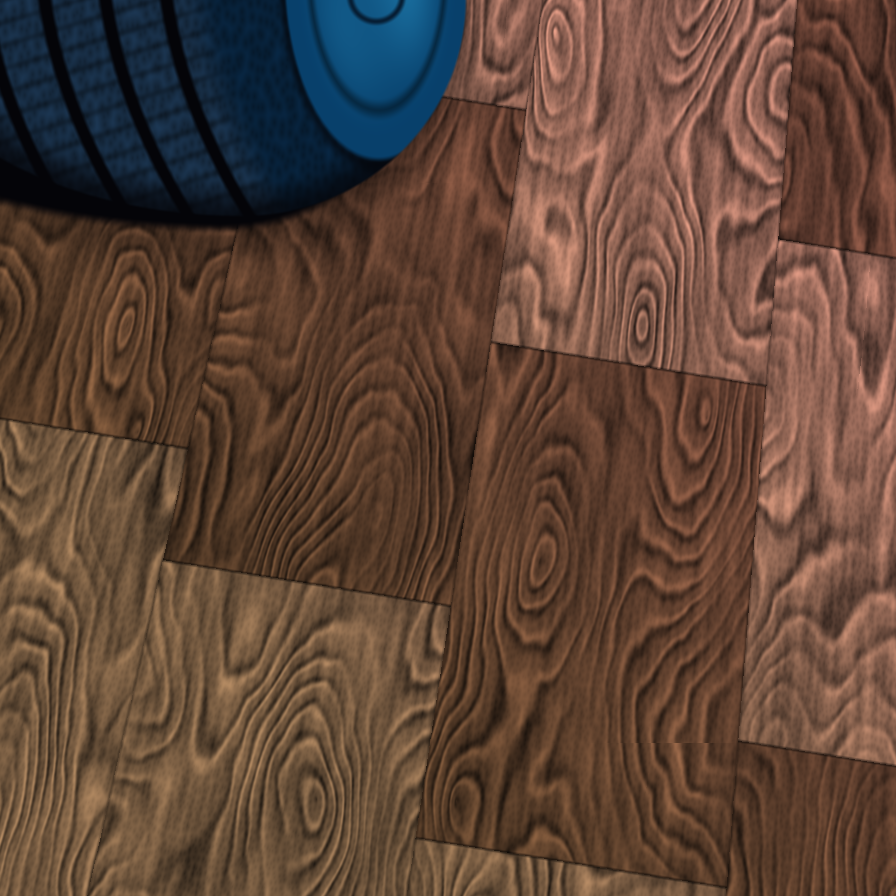
Give the GLSL for this texture, as a three.js fragment shader.

```glsl
varying vec2 vUv;

const vec3 DARK_OAK = vec3(0.325, 0.228, 0.175);
const vec3 LIGHT_OAK = vec3(0.455, 0.350, 0.290);
const vec3 OLIVE_LIGHT = vec3(0.98, 0.98, 0.84);
const vec3 ROSE_LIGHT = vec3(1.16, 1.03, 1.07);
const vec3 SHADOW = vec3(0.015, 0.015, 0.03);
const vec3 RUBBER = vec3(0.025, 0.115, 0.20);
const vec3 TREAD = vec3(0.085, 0.165, 0.25);
const vec3 RIM = vec3(0.03, 0.25, 0.42);
const vec3 RIM_GLOW = vec3(0.10, 0.43, 0.62);

vec2 hash2(vec2 p) {
  vec2 q = vec2(dot(p, vec2(127.1, 311.7)), dot(p, vec2(269.5, 183.3)));
  return fract(sin(q) * 4375.85);
}

// Smooth cellular noise: blended distance to the nearest feature point
float cells(vec2 p) {
  vec2 cell = floor(p);
  float sum = 0.0;
  for (int j = -1; j <= 1; j++) {
    for (int i = -1; i <= 1; i++) {
      vec2 c = cell + vec2(float(i), float(j));
      sum += exp(-8.0 * length(c + hash2(c) - p));
    }
  }
  return -log(sum) / 8.0;
}

float waves(vec2 p) {
  return sin(p.x + 1.7 * sin(p.y)) + 0.5 * sin(2.3 * p.y + 1.9 * sin(1.7 * p.x));
}

float band(float d, float halfWidth, float soft) {
  return 1.0 - smoothstep(halfWidth - soft, halfWidth + soft, abs(d));
}

// Growth rings: contours of a height field, as dark pores beside pale ridges
float ringGrain(vec2 p, vec2 seed) {
  vec2 s = p + seed * 7.0;
  s.x += 0.006 * waves(s * vec2(11.0, 13.0));
  float height = 30.0 * sqrt(p.x * p.x + 0.002) + 13.0 * cells(s * vec2(6.0, 2.4));
  height += 0.5 * waves(s * vec2(14.0, 8.0)) + 0.16 * waves(s * vec2(75.0, 31.0));
  float phase = 6.2832 * height;
  float pore = pow(0.5 + 0.5 * sin(phase), 3.0);
  float ridge = pow(0.5 + 0.5 * sin(phase + 1.7), 4.0);
  float strength = mix(0.3, 1.0, smoothstep(0.15, 0.55, cells(s * vec2(13.0, 4.0) + 3.0)));
  return strength * (ridge - pore);
}

float fineGrain(vec2 p, vec2 seed) {
  vec2 s = p + seed * 5.0;
  float streaks = cells(s * vec2(105.0, 9.0)) - 0.33;
  float specks = cells(s * vec2(230.0, 120.0)) - 0.33;
  float blotches = cells(s * vec2(9.0, 4.0)) - 0.33;
  return 0.5 * streaks + 0.22 * specks - 0.35 * blotches;
}

vec3 floorColor(vec2 uv) {
  const float WIDTH = 0.32;
  const float LENGTH = 0.567;

  // Boards converge toward a far point above the canvas
  float across = 1.2 + (uv.x - 1.2) * 4.4 / (4.9 - uv.y);
  float column = floor((across - 0.21) / WIDTH);
  float local = across - 0.21 - (column + 0.5) * WIDTH;
  float stagger = 0.404 + 0.37 * column - 0.068 * column * column;
  float along = (uv.y + 0.16 * uv.x - stagger) / LENGTH;
  float row = floor(along);
  vec2 seed = hash2(vec2(column, row) + 4.0);

  // Pale and dark boards alternate
  vec3 wood = mix(DARK_OAK, LIGHT_OAK, mod(column + row, 2.0));
  wood *= 0.95 + 0.1 * seed.x;
  vec2 p = vec2(local, uv.y);
  wood *= 1.0 + 0.42 * ringGrain(p, seed) + fineGrain(p, seed);

  // Joints between boards
  float sideGap = 0.5 * WIDTH - abs(local);
  float endGap = (0.5 - abs(fract(along) - 0.5)) * LENGTH;
  wood *= 1.0 - 0.3 * band(sideGap, 0.0015, 0.0015);
  wood *= 1.0 - 0.45 * band(endGap, 0.0015, 0.0015);

  float glow = smoothstep(0.45, 1.75, uv.x + uv.y);
  return wood * mix(OLIVE_LIGHT, ROSE_LIGHT, glow);
}

// Ellipse with separate left and right radii; negative inside
float lopsidedEllipse(vec2 p, float left, float right, float rise) {
  float rx = p.x < 0.0 ? left : right;
  return (length(p / vec2(rx, rise)) - 1.0) * rise;
}

vec3 tyreColor(vec2 uv, float edge) {
  float drop = 1.0 - uv.y;
  float lane = (uv.x - 0.15 * drop - 0.97 * drop * drop + 0.018) / 0.068;

  // Tread ribs, slanted sipes and deep grooves
  float onTread = 1.0 - smoothstep(3.2, 3.9, lane);
  float sipe = pow(0.5 + 0.5 * sin(260.0 * drop + 5.0 * lane), 4.0);
  float scuff = 0.85 + 0.5 * cells(uv * vec2(120.0, 70.0));
  vec3 color = mix(RUBBER, TREAD * (1.0 - 0.28 * sipe), onTread) * scuff;
  float groove = (fract(lane + 0.5) - 0.5) * 0.068;
  color = mix(color, SHADOW, band(groove, 0.0075, 0.003) * (1.0 - step(3.5, lane)));
  color = mix(SHADOW, color, smoothstep(0.0, 0.045, -edge) * 0.75 + 0.25);

  // Rim with a dark lip and a ringed hub
  vec2 hub = uv - vec2(0.423, 1.03);
  float rim = lopsidedEllipse(hub, 0.105, 0.100, 0.208);
  float shine = smoothstep(-0.02, -0.15, rim) * (0.75 + 0.25 * sin(45.0 * hub.x + 18.0 * hub.y));
  vec3 metal = mix(RIM, RIM_GLOW, shine);
  metal *= 1.0 - 0.45 * band(rim + 0.055, 0.006, 0.008);
  float hubRing = length(uv - vec2(0.42, 1.005)) - 0.029;
  metal = mix(metal, RUBBER, band(hubRing, 0.003, 0.003));
  color = mix(color, SHADOW, 0.6 * band(rim - 0.006, 0.006, 0.008));
  return mix(color, metal, 1.0 - smoothstep(-0.004, 0.004, rim));
}

void main() {
  vec3 color = floorColor(vUv);

  // Contact shadow, then the tyre on top
  float shade = lopsidedEllipse(vUv - vec2(0.25, 1.0), 0.524, 0.24, 0.254);
  color *= mix(0.72, 1.0, smoothstep(0.0, 0.07, shade));
  color = mix(SHADOW, color, smoothstep(-0.006, 0.008, shade));
  float edge = lopsidedEllipse(vUv - vec2(0.27, 1.0), 0.395, 0.25, 0.241);
  color = mix(tyreColor(vUv, edge), color, smoothstep(-0.002, 0.002, edge));

  gl_FragColor = vec4(color, 1.0);
}
```
